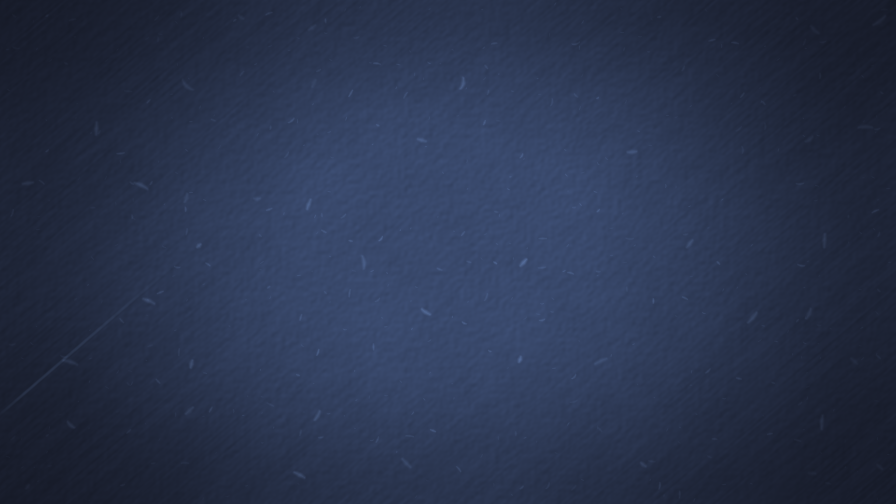
Write a Shadertoy shader that draws this texture.

```glsl
// Dark blue grained paper with pale flecks, faint diagonal scratches and a vignette.

float hash(vec2 p) {
    return fract(sin(dot(p, vec2(127.1, 311.7))) * 43758.5453);
}

// Value noise that wraps after a whole number of cells
float wrapNoise(vec2 uv, vec2 cells) {
    vec2 g = uv * cells;
    vec2 i = floor(g), f = fract(g);
    f = f * f * (3.0 - 2.0 * f);
    vec2 a = mod(i, cells), b = mod(i + 1.0, cells);
    return mix(mix(hash(a), hash(vec2(b.x, a.y)), f.x),
               mix(hash(vec2(a.x, b.y)), hash(b), f.x), f.y);
}

float paperHeight(vec2 uv) {
    return 0.6 * wrapNoise(uv, vec2(176.0, 99.0))
         + 0.4 * wrapNoise(uv + 0.37, vec2(256.0, 144.0));
}

// Short, curved, tapering fibres, at most one per cell
float flecks(vec2 uv, vec2 cells, float share) {
    vec2 g = uv * cells;
    vec2 id = mod(floor(g), cells) + cells.y;
    vec2 p = fract(g) - 0.5;
    p -= 0.5 * (vec2(hash(id + 3.1), hash(id + 7.7)) - 0.5);
    float angle = 2.6 * hash(id + 12.3) - 0.9;
    float c = cos(angle), s = sin(angle);
    p = vec2(c * p.x + s * p.y, c * p.y - s * p.x);
    float halfLength = mix(0.04, 0.13, hash(id + 17.9));
    p.y -= 3.0 * (hash(id + 23.5) - 0.3) * p.x * p.x;
    float d = length(vec2(max(abs(p.x) - halfLength, 0.0), p.y));
    float width = 0.032 * (1.0 - 0.5 * abs(p.x) / halfLength);
    float soft = 0.025 + 0.5 * cells.y / iResolution.y;
    float strength = mix(0.4, 1.0, hash(id + 31.3));
    return step(hash(id), share) * strength * (1.0 - smoothstep(width - soft, width + soft, d));
}

// One long scratch whose ends fade out
float scratch(vec2 uv) {
    vec2 p = fract(uv - vec2(0.07, 0.285) + 0.5) - 0.5;
    p.x *= iResolution.x / iResolution.y;
    vec2 dir = normalize(vec2(1.0, 0.86));
    float along = dot(p, dir);
    float across = abs(dot(p, vec2(-dir.y, dir.x)));
    float fade = smoothstep(-0.2, -0.08, along) * (1.0 - smoothstep(0.0, 0.36, along));
    return fade * (1.0 - smoothstep(0.0005, 0.0045, across));
}

void mainImage(out vec4 fragColor, in vec2 fragCoord) {
    vec2 uv = fragCoord / iResolution.xy;

    // Vignette, flattened at the borders so that it tiles
    vec2 q = abs(2.0 * uv - 1.0);
    q -= pow(q, vec2(9.0)) / 9.0;
    float radius = length(q * vec2(1.06, 0.8));
    float shade = smoothstep(0.25, 1.2, radius);
    vec3 color = mix(vec3(0.224, 0.287, 0.425), vec3(0.095, 0.114, 0.172), shade);

    // Broad mottling and embossed grain
    float mottle = wrapNoise(uv, vec2(14.0, 8.0)) + wrapNoise(uv, vec2(48.0, 27.0)) - 1.0;
    float relief = paperHeight(uv) - paperHeight(uv + vec2(-0.0022, 0.004));
    color *= 1.0 + 0.035 * mottle + 0.14 * relief;

    // Faint diagonal streaks, clearer toward the dark borders
    vec2 diagonal = vec2(3.0 * uv.x - 2.0 * uv.y, uv.x + uv.y);
    float streak = wrapNoise(diagonal, vec2(90.0, 5.0)) - 0.5;
    color *= 1.0 + mix(0.02, 0.11, shade) * streak;

    // Flecks in three sizes
    float fleck = 0.0;
    for (float i = 0.0; i < 3.0; i++) {
        float scale = exp2(i);
        fleck += flecks(uv, vec2(16.0, 9.0) * scale, 0.34 - 0.09 * i) * (1.0 - 0.22 * i);
    }
    color *= 1.0 + vec3(0.48, 0.48, 0.42) * fleck;

    color += vec3(0.045, 0.058, 0.075) * scratch(uv);
    fragColor = vec4(color, 1.0);
}
```
